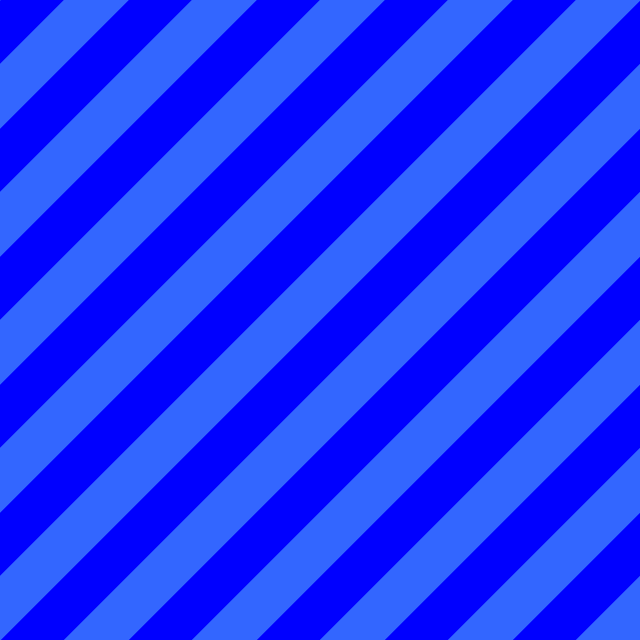
Reproduce this pattern procedurally as a three.js fragment shader.

```glsl
// Seamless diagonal stripes in two blues, rising from lower left to upper right.
#define STRIPE_REPEATS 5.0
#define LIGHT_SHARE 0.508
#define LIGHT_CENTER 0.752
#define DARK_BLUE vec3(0.0, 0.0, 1.0)
#define LIGHT_BLUE vec3(0.2, 0.4, 1.0)

varying vec2 vUv;

// Signed distance to the nearest light band, in stripe periods
float bandDistance(float phase) {
  float fromCenter = abs(fract(phase - LIGHT_CENTER + 0.5) - 0.5);
  return fromCenter - 0.5 * LIGHT_SHARE;
}

void main() {
  // A whole number of periods along each axis keeps the tile seamless
  float phase = STRIPE_REPEATS * (vUv.x - vUv.y);

  // Edge softness from the continuous phase, free of wrap artifacts
  float edgeWidth = length(vec2(dFdx(phase), dFdy(phase)));
  float light = clamp(0.5 - bandDistance(phase) / edgeWidth, 0.0, 1.0);

  gl_FragColor = vec4(mix(DARK_BLUE, LIGHT_BLUE, light), 1.0);
}
```
